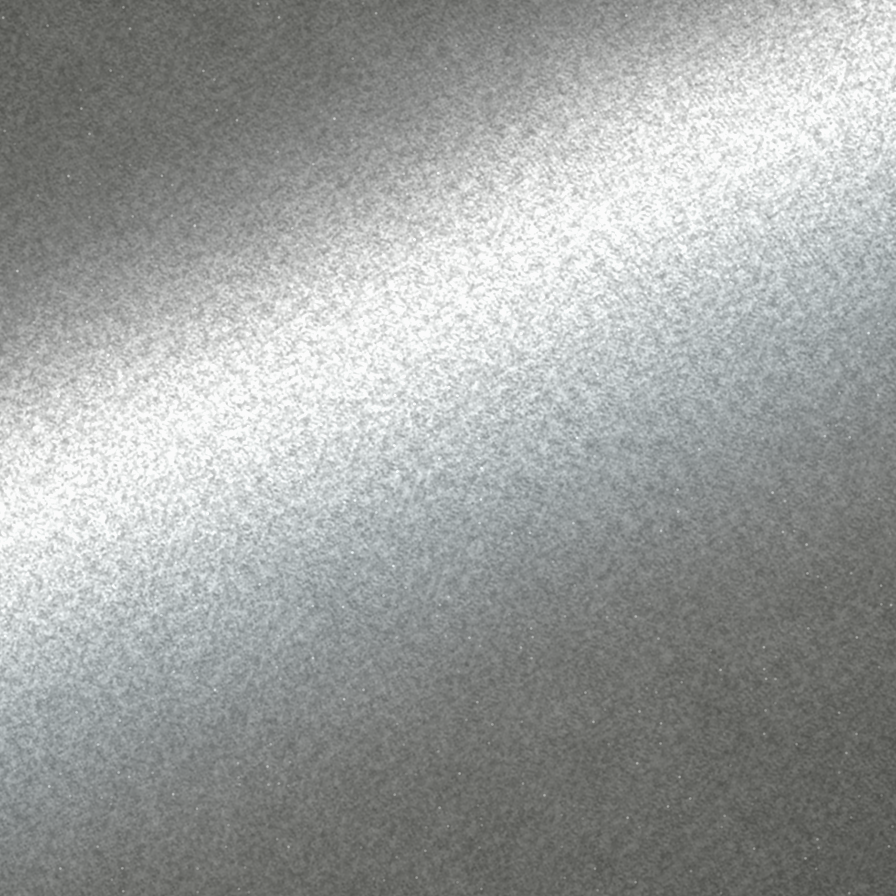
Write a WebGL 1 fragment shader that draws this texture.

```glsl
precision highp float;
// Brushed-silver metallic paint: a slanted highlight band over fine flake grain.
uniform vec2 u_resolution;

float hash(vec2 p) {
  return fract(sin(dot(p, vec2(127.1, 311.7))) * 43758.5453);
}

float valueNoise(vec2 p) {
  vec2 cell = floor(p), f = fract(p);
  f = f * f * (3.0 - 2.0 * f);
  return mix(mix(hash(cell), hash(cell + vec2(1.0, 0.0)), f.x),
             mix(hash(cell + vec2(0.0, 1.0)), hash(cell + 1.0), f.x), f.y);
}

vec2 rotate(vec2 p, float angle) {
  float c = cos(angle), s = sin(angle);
  return vec2(c * p.x - s * p.y, s * p.x + c * p.y);
}

// Short crossing flakes plus a rounder fine layer, centred on zero
float flakeGrain(vec2 p) {
  float rising = valueNoise(rotate(p, -0.6) * vec2(170.0, 330.0));
  float falling = valueNoise(rotate(p, 0.9) * vec2(190.0, 350.0) + 37.0);
  float fine = valueNoise(rotate(p, 0.3) * 390.0 + 91.0);
  return rising * 0.7 + falling * 0.7 + fine * 0.9 - 1.15;
}

// Sparse bright specks, jittered inside a grid
float sparkles(vec2 p) {
  vec2 grid = p * 85.0, cell = floor(grid);
  vec2 centre = 0.25 + 0.5 * vec2(hash(cell + 11.0), hash(cell + 47.0));
  float speck = 1.0 - smoothstep(0.04, 0.2, length(fract(grid) - centre));
  return speck * smoothstep(0.88, 1.0, hash(cell + 73.0));
}

// Reflected light by height above the highlight's ridge
float sheen(float height) {
  float above = 0.415 + 0.53 * exp(-pow(max(height, 0.0) / 0.205, 2.0));
  float below = 0.385 + 0.56 * exp(-pow(max(-height, 0.0) / 0.30, 1.5));
  return height > 0.0 ? above : below;
}

void main() {
  vec2 uv = gl_FragCoord.xy / u_resolution;

  // Broad band, gently uneven along its length
  float height = uv.y - (0.42 + 0.49 * uv.x);
  height += 0.03 * (valueNoise(uv * 4.0 + 5.0) - 0.5);
  float light = sheen(height);
  light += 0.025 * (valueNoise(uv * 24.0) - 0.5);
  light -= 0.03 * smoothstep(0.45, 0.75, length(uv - 0.5));

  // Grain is strongest where the metal is lit
  float contrast = mix(0.09, 0.24, smoothstep(0.4, 0.9, light));
  float value = light + flakeGrain(uv) * contrast;
  value += sparkles(uv) * 0.22;

  // Cool reflection under the band, warm grey in the shadows
  float cool = exp(-pow((height + 0.22) / 0.15, 2.0));
  float shadow = 1.0 - smoothstep(0.38, 0.56, light);
  vec3 colour = vec3(value) + cool * vec3(-0.022, 0.002, 0.014);
  colour += shadow * vec3(0.003, 0.002, -0.009);
  colour += vec3(-0.002, 0.003, -0.002);

  gl_FragColor = vec4(clamp(colour, 0.0, 0.985), 1.0);
}
```
